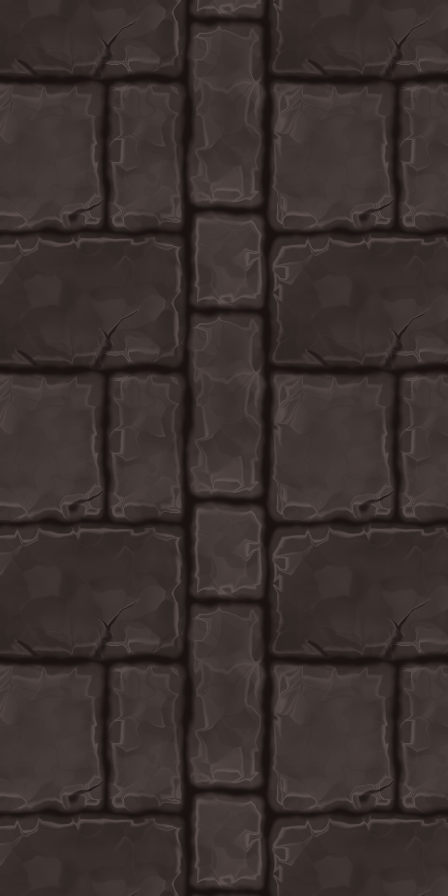
This texture is drawn by a Shadertoy shader. Its source:

```glsl
// Dark hand-painted stone paving: narrow column beside wide courses, chipped and cracked.

const float TILES_DOWN = 3.084;               // square tiles along the canvas height
const vec2 TILE_ORIGIN = vec2(0.643, 0.273);  // first tile corner from top left
const float COLUMN = 0.277;       // width of the narrow column
const float COURSE = 0.526;       // height of the split course
const float SPLIT = 0.446;        // width of the square stone
const float SMALL_TOP = 0.454;    // top of the small column stone
const float SMALL_HEIGHT = 0.341;
const float CORNER = 0.040;
const float WOBBLE = 0.016;
const float CHIP_CELLS = 10.0;
const float PATCH_CELLS = 9.0;
const int DARK_CRACKS = 6;        // later entries are pale ledges only

const vec3 JOINT = vec3(0.098, 0.072, 0.065);
const vec3 SHADOW = vec3(0.150, 0.119, 0.109);
const vec3 SHADE = vec3(0.195, 0.163, 0.150);
const vec3 LIGHT = vec3(0.285, 0.243, 0.236);
const vec3 RIM = vec3(0.390, 0.338, 0.336);

// Crack segments in tile units, y down: pairs of a broad base and a thin tip
const vec4 CRACKS[10] = vec4[10](
    vec4(0.690, 0.990, 0.735, 0.900), vec4(0.735, 0.900, 0.820, 0.790),
    vec4(0.500, 0.995, 0.445, 0.940), vec4(0.735, 0.900, 0.690, 0.865),
    vec4(0.618, 0.490, 0.665, 0.445), vec4(0.665, 0.445, 0.705, 0.420),
    vec4(0.036, -0.004, 0.140, 0.036), vec4(0.140, 0.036, 0.253, -0.008),
    vec4(0.020, 0.398, 0.060, 0.385), vec4(0.060, 0.385, 0.080, 0.430));

float hash(vec2 p) {
    vec3 q = fract(p.xyx * vec3(0.1031, 0.1030, 0.0973));
    q += dot(q, q.yzx + 33.33);
    return fract((q.x + q.y) * q.z);
}

// Value noise that wraps after n cells
float noise(vec2 t, float n) {
    vec2 i = floor(t * n), f = fract(t * n);
    f = f * f * (3.0 - 2.0 * f);
    vec2 a = mod(i, n) + n, b = mod(i + 1.0, n) + n;
    return mix(mix(hash(a), hash(vec2(b.x, a.y)), f.x),
               mix(hash(vec2(a.x, b.y)), hash(b), f.x), f.y);
}

// Wrapping cells: x = distance to the border, y = random value of the cell
vec2 cells(vec2 t, float n) {
    vec2 base = floor(t * n), f = fract(t * n);
    float nearest = 9.0, second = 9.0, id = 0.0;
    for (int y = -1; y <= 1; y++)
    for (int x = -1; x <= 1; x++) {
        vec2 g = vec2(x, y), c = mod(base + g, n) + 3.0 * n;
        float d = length(g + vec2(hash(c), hash(c + 71.0)) - f);
        if (d < nearest) { second = nearest; nearest = d; id = hash(c + 137.0); }
        else second = min(second, d);
    }
    return vec2(second - nearest, id);
}

// Position inside a stone, its size, and its tone
void findStone(vec2 t, out vec2 local, out vec2 size, out float tone) {
    if (t.x < COLUMN) {
        float y = fract(t.y - SMALL_TOP);
        bool small = y < SMALL_HEIGHT;
        local = vec2(t.x, small ? y : y - SMALL_HEIGHT);
        size = vec2(COLUMN, small ? SMALL_HEIGHT : 1.0 - SMALL_HEIGHT);
        tone = small ? 0.78 : 0.62;
    } else if (t.y > COURSE) {
        local = t - vec2(COLUMN, COURSE);
        size = 1.0 - vec2(COLUMN, COURSE);
        tone = 0.42;
    } else {
        float x = t.x - COLUMN;
        bool square = x < SPLIT;
        local = vec2(square ? x : x - SPLIT, t.y);
        size = vec2(square ? SPLIT : 1.0 - COLUMN - SPLIT, COURSE);
        tone = square ? 0.62 : 0.57;
    }
}

// x = signed distance to a segment on the wrapped tile, y = position along it
vec2 segment(vec2 t, vec4 s) {
    vec2 rel = t - 0.5 * (s.xy + s.zw), dir = s.zw - s.xy;
    rel -= round(rel);
    float k = clamp(dot(rel, dir) / dot(dir, dir), -0.5, 0.5);
    float side = rel.x * dir.y - rel.y * dir.x < 0.0 ? -1.0 : 1.0;
    return vec2(side * length(rel - k * dir), k + 0.5);
}

void mainImage(out vec4 fragColor, in vec2 fragCoord) {
    vec2 p = vec2(fragCoord.x, iResolution.y - fragCoord.y) / iResolution.y;
    vec2 t = fract(p * TILES_DOWN - TILE_ORIGIN);
    vec2 warp = vec2(noise(t, 13.0), noise(t, 17.0)) - 0.5;
    vec2 ragged = vec2(noise(t, 37.0), noise(t, 41.0)) - 0.5;

    // Inward distance from the joint
    vec2 local, size;
    float tone;
    findStone(fract(t + WOBBLE * warp), local, size, tone);
    vec2 q = abs(local - 0.5 * size) - 0.5 * size + CORNER;
    float depth = CORNER - length(max(q, 0.0)) - min(max(q.x, q.y), 0.0);
    float edge = depth + 0.008 * ragged.x - 0.008 * smoothstep(0.55, 0.9, noise(t, 11.0));

    // Scalloped chips around a worn plateau
    vec2 chip = cells(fract(t + 0.04 * warp.yx + 0.008 * ragged), CHIP_CELLS);
    float bite = noise(t, 9.0);
    float scallop = chip.y * smoothstep(0.0, 0.30, chip.x);
    float plateau = depth - 0.020 - 0.020 * bite * bite - 0.042 * scallop + 0.006 * ragged.y;
    float border = 1.0 - smoothstep(0.03, 0.11, plateau);
    float wear = smoothstep(0.25, 0.70, noise(t, 8.0));

    // Crisp brush patches, broad shading and grain
    vec2 stroke = cells(fract(t + 0.08 * warp + 0.015 * ragged), PATCH_CELLS);
    tone += 0.42 * (noise(t, 5.0) - 0.5) + 0.30 * (noise(t + 0.05 * warp, 19.0) - 0.5);
    tone += 0.45 * (stroke.y - 0.5) * smoothstep(0.0, 0.08, stroke.x);
    tone += border * 0.60 * (chip.y - 0.42) * smoothstep(0.0, 0.07, chip.x);
    tone -= 0.28 * (1.0 - smoothstep(-0.008, 0.001, plateau));
    vec3 color = mix(SHADE, LIGHT, clamp(tone, -0.15, 1.15));

    // Rims: sharp outside, fading over the plateau; soft light inside chip seams
    float rim = smoothstep(-0.005, 0.002, plateau) * (1.0 - smoothstep(0.002, 0.016, plateau));
    rim *= 0.30 + 0.42 * wear;
    float seam = smoothstep(0.0, 0.04, chip.x) * (1.0 - smoothstep(0.04, 0.20, chip.x));
    rim = max(rim, 0.42 * border * wear * seam * smoothstep(0.45, 0.60, chip.y));

    // Cracks taper from base to tip with one lit lip; ledges are only lit
    float crack = 0.0;
    for (int i = 0; i < CRACKS.length(); i++) {
        vec2 s = segment(t + 0.035 * warp + 0.016 * ragged, CRACKS[i]);
        bool dark = i < DARK_CRACKS;
        float width = i % 2 == 0 ? mix(0.020, 0.009, s.y) : mix(0.009, 0.002, s.y);
        if (dark) crack = max(crack, (1.0 - smoothstep(0.2 * width, width, abs(s.x))) * (1.0 - 0.3 * s.y));
        float lip = 1.0 - smoothstep(0.001, 0.009, abs(s.x - (dark ? width : 0.0)));
        rim = max(rim, lip * (dark ? 0.25 : 0.30 + 0.25 * wear));
    }
    color = mix(color, RIM, rim);
    color = mix(color, JOINT, 0.8 * crack);

    // Thin dark joints inside a softer shadow
    color = mix(SHADOW, color, smoothstep(0.004, 0.026, edge));
    color = mix(JOINT, color, smoothstep(-0.002, 0.013, edge));
    fragColor = vec4(color, 1.0);
}
```
